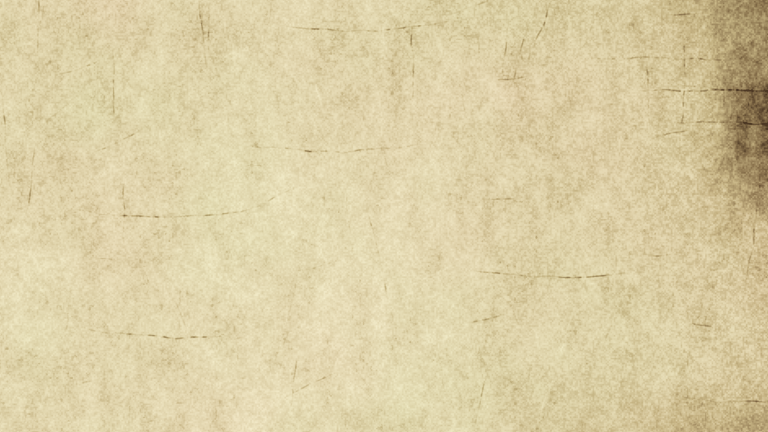
This texture is drawn by a Shadertoy shader. Its source:

```glsl
// Aged parchment: grainy cream paper with fine scratches and a brown stain on the right
float hash(vec2 p) {
    vec3 q = fract(vec3(p.xyx) * 0.1031);
    q += dot(q, q.yzx + 33.33);
    return fract((q.x + q.y) * q.z);
}

float noise(vec2 p) {
    vec2 cell = floor(p), f = fract(p);
    f = f * f * (3.0 - 2.0 * f);
    return mix(mix(hash(cell), hash(cell + vec2(1, 0)), f.x),
               mix(hash(cell + vec2(0, 1)), hash(cell + vec2(1, 1)), f.x), f.y);
}

float fbm(vec2 p) {
    float sum = 0.0, amp = 0.53;
    for (int i = 0; i < 4; i++) {
        sum += amp * noise(p);
        p = mat2(1.6, 1.2, -1.2, 1.6) * p + 17.3;
        amp *= 0.5;
    }
    return sum;
}

// Soft round spot of the given radii
float spot(vec2 p, vec2 centre, vec2 radii) {
    vec2 q = (p - centre) / radii;
    return exp(-dot(q, q));
}

// Thin bent stroke, broken into dashes of uneven strength
float scratch(vec2 p, vec2 centre, float angle, float halfLength, float bend, float seed) {
    float c = cos(angle), s = sin(angle);
    vec2 q = mat2(c, -s, s, c) * (p - centre);
    float wobble = 0.006 * (noise(vec2(q.x * 25.0, seed)) - 0.5);
    float across = abs(q.y - bend * q.x * q.x - wobble);
    float line = 1.0 - smoothstep(0.0, 0.0038, across);
    float ends = 1.0 - smoothstep(0.5, 1.0, abs(q.x) / halfLength);
    float dashes = smoothstep(0.25, 0.8, noise(vec2(q.x * 110.0, seed + 9.0)));
    float fade = smoothstep(0.1, 0.7, noise(vec2(q.x * 22.0, seed + 5.0)));
    return line * ends * (0.2 + 0.8 * dashes) * (0.3 + 0.7 * fade);
}

// Evenly spread pseudo-random position
vec2 scatter(float i, vec2 start, float aspect) {
    return fract(start + i * vec2(0.7549, 0.5698)) * vec2(aspect, 1.0);
}

float scratches(vec2 p, float aspect) {
    float sum = 0.0;
    // Long shallow arcs, sagging in the middle
    for (float i = 0.0; i < 7.0; i++) {
        float r = hash(vec2(i, 3.0));
        sum += 0.42 * scratch(p, scatter(i, vec2(0.45, 0.65), aspect),
                              0.16 * (r - 0.6), 0.14 + 0.16 * r, 0.4, i);
    }
    // Steep nicks
    for (float i = 0.0; i < 18.0; i++) {
        float r = hash(vec2(i, 7.0));
        vec2 centre = vec2(hash(vec2(i, 5.0)) * aspect, hash(vec2(i, 6.0)));
        sum += 0.30 * scratch(p, centre, 1.15 + 0.75 * r, 0.05 + 0.09 * hash(vec2(i, 8.0)), 0.2, i + 40.0);
    }
    // Small slanting marks
    for (float i = 0.0; i < 16.0; i++) {
        float r = hash(vec2(i, 11.0));
        sum += 0.26 * scratch(p, scatter(i, vec2(0.1, 0.84), aspect),
                              0.75 * r - 0.1, 0.03 + 0.06 * r, 0.5, i + 70.0);
    }
    // Faint hairlines, some of them light
    for (float i = 0.0; i < 60.0; i++) {
        float r = hash(vec2(i, 15.0));
        sum += mix(-0.10, 0.13, hash(vec2(i, 16.0))) * scratch(p, scatter(i, vec2(0.4, 0.6), aspect),
                              0.4 + 1.7 * r, 0.06 + 0.14 * hash(vec2(i, 17.0)), 0.1, i + 100.0);
    }
    // Straight streaks across the stained side
    for (float i = 0.0; i < 3.0; i++) {
        sum += 0.32 * scratch(p, vec2((0.86 + 0.05 * i) * aspect, 0.865 - 0.075 * i),
                              -0.01, 0.18, 0.0, i + 160.0);
    }
    return sum;
}

// Paper colour from clean (0) to deeply stained (1)
vec3 paper(float d) {
    vec3 c = mix(vec3(0.93, 0.895, 0.755), vec3(0.87, 0.82, 0.66), clamp(d / 0.2, -0.5, 1.0));
    c = mix(c, vec3(0.77, 0.70, 0.51), clamp((d - 0.2) / 0.2, 0.0, 1.0));
    c = mix(c, vec3(0.55, 0.46, 0.31), clamp((d - 0.4) / 0.3, 0.0, 1.0));
    return mix(c, vec3(0.30, 0.22, 0.14), clamp((d - 0.7) / 0.3, 0.0, 1.0));
}

void mainImage(out vec4 fragColor, in vec2 fragCoord) {
    vec2 uv = fragCoord / iResolution.xy;
    vec2 p = fragCoord / iResolution.y;
    float aspect = iResolution.x / iResolution.y;

    // Broad clouds, brushed mottling, crinkles and fine grain
    float cloud = fbm(p * 3.5 + 4.0);
    float mottle = fbm(p * vec2(24.0, 13.0));
    float crinkle = fbm(p * vec2(62.0, 48.0) + 80.0);
    float grain = noise(p * 265.0) + 0.6 * noise(p * 140.0 + 31.0) - 0.8;
    float dark = 0.155 + 0.12 * (cloud - 0.5) + 0.18 * (mottle - 0.5) + 0.15 * (crinkle - 0.5);
    dark += 0.035 * smoothstep(0.35, 1.0, uv.y) - 0.03 * spot(uv, vec2(0.4, 0.3), vec2(0.35));

    // Stains gathering along the right side
    vec2 warped = uv + 0.10 * (vec2(cloud, fbm(p * 5.0 + 21.0)) - 0.5);
    float edge = smoothstep(0.78, 1.05, warped.x);
    dark += 0.05 * smoothstep(0.5, 0.85, warped.x) + 0.13 * edge * edge;
    dark += 0.48 * spot(warped, vec2(1.03, 0.72), vec2(0.07, 0.18)) * (0.4 + 0.6 * mottle + 0.6 * crinkle);
    dark += 0.24 * spot(warped, vec2(1.0, 1.02), vec2(0.12, 0.14));
    dark += 0.12 * spot(warped, vec2(0.92, 0.0), vec2(0.22, 0.11));

    // Grain, dark flecks and scratches
    dark += grain * (0.165 + 0.05 * edge);
    dark += 0.12 * smoothstep(0.74, 0.95, noise(p * 120.0 + 50.0)) * smoothstep(0.4, 0.7, mottle);
    dark += scratches(p, aspect);

    // Drift between rosy and olive tints
    float warmth = fbm(p * 4.0 + 60.0) - 0.5 + 0.2 * edge;
    vec3 color = paper(dark) * (1.0 + 0.05 * warmth * vec3(0.5, -0.4, 0.3));
    fragColor = vec4(color, 1.0);
}
```
